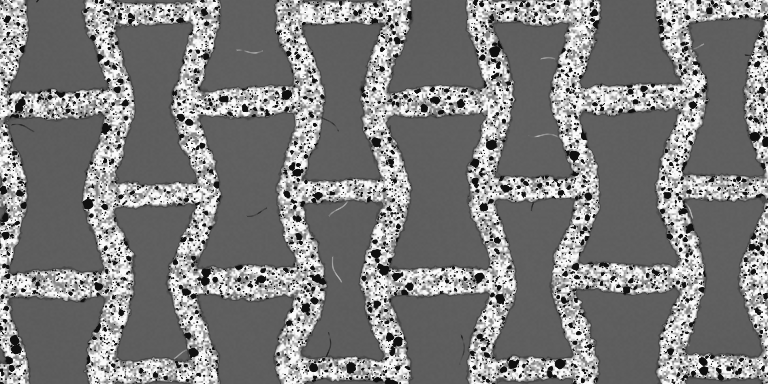
Write a WebGL 1 fragment shader that draws this pattern.

```glsl
precision highp float;
// Porous, speckled bow-tie lattice of bright struts on flat grey.
uniform vec2 u_resolution;

const float PI = 3.14159265;
const vec2 PERIOD = vec2(0.496, 0.4674);   // repeat size, in canvas heights
const vec2 CENTRE = vec2(0.397, 0.497);    // middle of one narrow bar
const float WIDE = 0.1445;                 // wall offset at narrow-bar rows
const float WAIST = 0.077;                 // wall offset at wide-bar rows
const float TILT = 0.009;

float hash(vec2 p) {
  return fract(sin(dot(p, vec2(127.1, 311.7))) * 43758.545);
}

vec2 hash2(vec2 p) {
  return vec2(hash(p), hash(p + 57.3));
}

float noise(vec2 p) {
  vec2 i = floor(p), f = fract(p);
  f = f * f * (3.0 - 2.0 * f);
  return mix(mix(hash(i), hash(i + vec2(1, 0)), f.x),
             mix(hash(i + vec2(0, 1)), hash(i + vec2(1, 1)), f.x), f.y);
}

vec2 warp(vec2 p, float freq, float amount) {
  return p + amount * (vec2(noise(p * freq), noise(p * freq + 31.7)) - 0.5);
}

float smoothUnion(float a, float b, float k) {
  float h = max(k - abs(a - b), 0.0) / k;
  return min(a, b) - 0.25 * h * h * k;
}

// Signed distance to the struts: zigzag walls joined by alternating bars.
float lattice(vec2 p, float swell) {
  vec2 q = p - CENTRE;
  q.y -= TILT * q.x;
  vec2 a = abs(mod(q + 0.5 * PERIOD, PERIOD) - 0.5 * PERIOD);
  float t = a.y / (0.5 * PERIOD.y);
  float bend = mix(t, smoothstep(0.0, 1.0, t), 0.6);
  float wallHalf = (0.0285 + 0.0055 * sin(PI * t)) * swell;
  float wall = abs(a.x - mix(WIDE, WAIST, bend)) * 0.95 - wallHalf;

  float sA = a.x / WIDE;
  float sB = (0.5 * PERIOD.x - a.x) / (0.5 * PERIOD.x - WAIST);
  float narrowHalf = (0.026 + 0.004 * (1.0 - sA * sA)) * swell;
  float wideHalf = (0.024 + 0.014 * (1.0 - sB * sB)) * swell;
  float narrowBar = max(a.y - narrowHalf, a.x - WIDE);
  float wideBar = max(0.5 * PERIOD.y - a.y - wideHalf, WAIST - a.x);
  return smoothUnion(wall, min(narrowBar, wideBar), 0.02);
}

// Distance to round pores scattered one per grid cell with a given chance.
float pores(vec2 p, float cell, float chance, float rMin, float rMax) {
  vec2 id = floor(p / cell);
  float d = 1.0;
  for (int j = -1; j <= 1; j++) {
    for (int i = -1; i <= 1; i++) {
      vec2 c = id + vec2(i, j);
      vec2 pos = (c + hash2(c + cell * 900.0)) * cell;
      float size = hash(c + 12.9);
      float r = mix(rMin, rMax, size * size);
      float gone = step(chance, hash(c + 71.2));
      d = min(d, length(p - pos) - r + gone);
    }
  }
  return d;
}

// Sparse curved fibres: x is coverage, y is tone.
vec2 fibre(vec2 p, float cell, float chance, float px) {
  vec2 id = floor(p / cell);
  vec2 q = p - (id + 0.5 + 0.4 * (hash2(id) - 0.5)) * cell;
  float angle = hash(id + 3.1) * PI;
  q = mat2(cos(angle), -sin(angle), sin(angle), cos(angle)) * q;
  q.y += 0.005 * sin(q.x * 70.0 + angle * 9.0);
  float reach = cell * mix(0.08, 0.24, hash(id + 8.4));
  float d = max(abs(q.y) - 0.0006, abs(q.x) - reach);
  float ink = (1.0 - smoothstep(0.0, px, d)) * step(hash(id + 5.7), chance);
  return vec2(ink * noise(p * 90.0), mix(0.1, 0.75, step(0.6, hash(id + 9.2))));
}

void main() {
  vec2 p = gl_FragCoord.xy / u_resolution.y;
  float px = 1.0 / u_resolution.y;

  // Uneven strut outline
  float swell = 0.9 + 0.2 * noise(p * 6.0);
  float d = lattice(warp(warp(p, 8.0, 0.012), 24.0, 0.010), swell);
  d += 0.007 * (noise(p * 65.0) - 0.5) + 0.005 * (noise(p * 150.0) - 0.5);

  // Grey ground with faint mottling and stray fibres
  float ground = 0.37 + 0.02 * (noise(p * 3.0) - 0.5) + 0.015 * (noise(p * 180.0) - 0.5);
  vec2 hair = fibre(p, 0.19, 0.4, px);
  ground = mix(ground, hair.y, hair.x);
  ground *= 1.0 - 0.3 * (1.0 - smoothstep(0.0, 0.006, d));

  // Bright granular strut, darker towards its rim
  float grain = 0.6 * noise(p * 190.0) + 0.4 * noise(p * 75.0 + 9.0);
  float strut = mix(0.5, 0.98, smoothstep(0.18, 0.66, grain));
  strut *= mix(0.6, 1.0, smoothstep(0.0, 0.007, -d));

  // Pores of three sizes
  vec2 rough = warp(p, 110.0, 0.006);
  float hole = pores(rough, 0.04, 0.5, 0.004, 0.0135);
  hole = min(hole, pores(rough, 0.018, 0.5, 0.002, 0.0065));
  hole = min(hole, pores(p, 0.009, 0.4, 0.001, 0.0028));
  strut = mix(0.06, strut, smoothstep(-0.5 * px, 0.6 * px, hole));

  float tone = mix(strut, ground, smoothstep(-0.6 * px, 0.6 * px, d));
  gl_FragColor = vec4(vec3(tone), 1.0);
}
```
